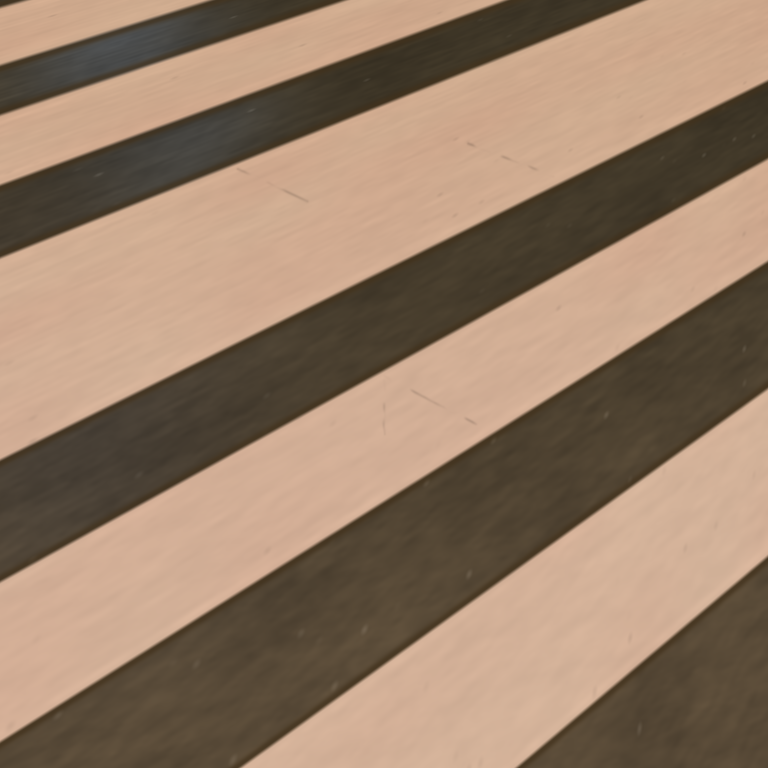
Write a WebGL 2 fragment shader that draws this texture.

```glsl
#version 300 es
precision highp float;

uniform vec2 u_resolution;
out vec4 fragColor;

// Perspective: each stripe falls along y = c - (SLOPE + FAN * c) * x, y downward
const float SLOPE = 0.279;
const float FAN = 0.359;
const float HORIZON = 0.84;

// Dark planks: far and near edge, as heights on the left side
const int PLANKS = 5;
const vec2 DARK_PLANK[PLANKS] = vec2[](
  vec2(-0.200, 0.010), vec2(0.085, 0.150), vec2(0.241, 0.336),
  vec2(0.599, 0.758), vec2(0.966, 1.225));
const float LAST_PLANK = 1.565;

// Faint scuffs: start and end points
const int SCUFFS = 4;
const vec4 SCUFF[SCUFFS] = vec4[](
  vec4(0.61, 0.187, 0.72, 0.229), vec4(0.31, 0.220, 0.40, 0.262),
  vec4(0.50, 0.490, 0.62, 0.552), vec4(0.50, 0.495, 0.50, 0.565));

const vec3 PALE_FAR = vec3(0.805, 0.660, 0.550);
const vec3 PALE_NEAR = vec3(0.825, 0.688, 0.592);
const vec3 DARK_FAR = vec3(0.240, 0.208, 0.150);
const vec3 DARK_NEAR = vec3(0.345, 0.288, 0.215);
const vec3 RIM_BROWN = vec3(0.255, 0.190, 0.105);
const vec3 GLOSS = vec3(0.300, 0.315, 0.330);
const vec3 GREY_SHEEN = vec3(0.275, 0.250, 0.225);

const float EDGE_SOFTNESS = 0.0030;
const float RIM_WIDTH = 0.005;
const float SCUFF_WIDTH = 0.0020;
const float SCUFF_DEPTH = 0.13;
const vec2 GRAIN_SCALE = vec2(14.0, 230.0);
const vec2 SPECK_SCALE = vec2(34.0, 130.0);
const float MOTTLE_SCALE = 75.0;
const float GRAIN_PALE = 0.050;
const float GRAIN_DARK = 0.170;
const float MOTTLE_PALE = 0.022;
const float MOTTLE_DARK = 0.120;

float hash(vec2 p) {
  return fract(sin(dot(p, vec2(127.1, 311.7))) * 43758.5453);
}

float noise(vec2 p) {
  vec2 i = floor(p), f = fract(p);
  f = f * f * (3.0 - 2.0 * f);
  return mix(mix(hash(i), hash(i + vec2(1, 0)), f.x),
             mix(hash(i + vec2(0, 1)), hash(i + vec2(1, 1)), f.x), f.y);
}

float bump(float d, float width) {
  return exp(-d * d / (width * width));
}

float segment(vec2 p, vec2 a, vec2 b) {
  vec2 ab = b - a;
  return length(p - a - ab * clamp(dot(p - a, ab) / dot(ab, ab), 0.0, 1.0));
}

// Signed distance to the dark planks, positive inside
float darkPlanks(float c, float scale) {
  float d = c - LAST_PLANK;
  for (int i = 0; i < PLANKS; i++) {
    d = max(d, min(c - DARK_PLANK[i].x, DARK_PLANK[i].y - c));
  }
  return d * scale;
}

// Sparse soft marks of uneven strength, stretched along the grain
float specks(vec2 p) {
  vec2 cell = floor(p);
  vec2 center = 0.35 + 0.3 * vec2(hash(cell + 3.1), hash(cell + 7.7));
  float r = length(fract(p) - center);
  return smoothstep(0.97, 1.0, hash(cell)) * (1.0 - smoothstep(0.0, 0.35, r));
}

void main() {
  vec2 p = gl_FragCoord.xy / u_resolution;
  p.y = 1.0 - p.y;

  // Floor coordinates: along and across the planks
  float narrowing = 1.0 - FAN * p.x;
  float c = (p.y + SLOPE * p.x) / narrowing;
  vec2 plank = vec2(p.x / narrowing, -1.0 / (c + HORIZON));
  float d = darkPlanks(c, narrowing / length(vec2(1.0, SLOPE + FAN * c)));

  // Grain, mottling, broad blotches and specks
  float grain = 0.6 * noise(plank * GRAIN_SCALE)
              + 0.4 * noise(plank * GRAIN_SCALE * vec2(2.7, 1.6) + 19.0) - 0.5;
  vec2 slanted = vec2(0.5 * p.x - 0.25 * p.y, p.y + 0.5 * p.x);
  float mottle = 0.6 * noise(slanted * MOTTLE_SCALE)
               + 0.4 * noise(slanted * MOTTLE_SCALE * 2.1 + 31.0) - 0.5;
  float blotch = noise(plank * vec2(5.0, 28.0) + 5.0) - 0.5;
  float speck = specks(plank * SPECK_SCALE);

  // Pale wood with a bright rim and broken scuffs
  vec3 pale = mix(PALE_FAR, PALE_NEAR, smoothstep(0.0, 0.65, p.y));
  pale *= 1.0 + GRAIN_PALE * grain + MOTTLE_PALE * mottle + 0.02 * blotch;
  pale += vec3(-0.3, 0.5, 0.4) * 0.03 * blotch;
  pale *= 1.0 + 0.025 * bump(d + 0.008, RIM_WIDTH) - 0.07 * speck;
  for (int i = 0; i < SCUFFS; i++) {
    float line = bump(segment(p, SCUFF[i].xy, SCUFF[i].zw), SCUFF_WIDTH);
    pale *= 1.0 - SCUFF_DEPTH * line * smoothstep(0.25, 0.9, noise(p * 85.0));
  }

  // Dark wood with cool reflections and a brown rim
  vec3 dark = mix(DARK_FAR, DARK_NEAR, smoothstep(0.05, 0.95, p.y));
  float gloss = bump(p.x - 0.15 - 0.3 * p.y, 0.14) * bump(p.y - 0.10, 0.17);
  float sheen = bump(p.x - 0.08, 0.24) * bump(p.y - 0.52, 0.28);
  dark = mix(dark, GREY_SHEEN, 0.7 * sheen);
  dark = mix(dark, GLOSS, gloss * (0.8 + 0.5 * blotch));
  dark *= 1.0 + GRAIN_DARK * grain + MOTTLE_DARK * mottle + 0.15 * blotch;
  dark += 0.08 * speck;
  dark = mix(dark, RIM_BROWN, 0.7 * bump(d - 0.004, RIM_WIDTH));

  float darkness = smoothstep(-EDGE_SOFTNESS, EDGE_SOFTNESS, d);
  fragColor = vec4(mix(pale, dark, darkness), 1.0);
}
```
